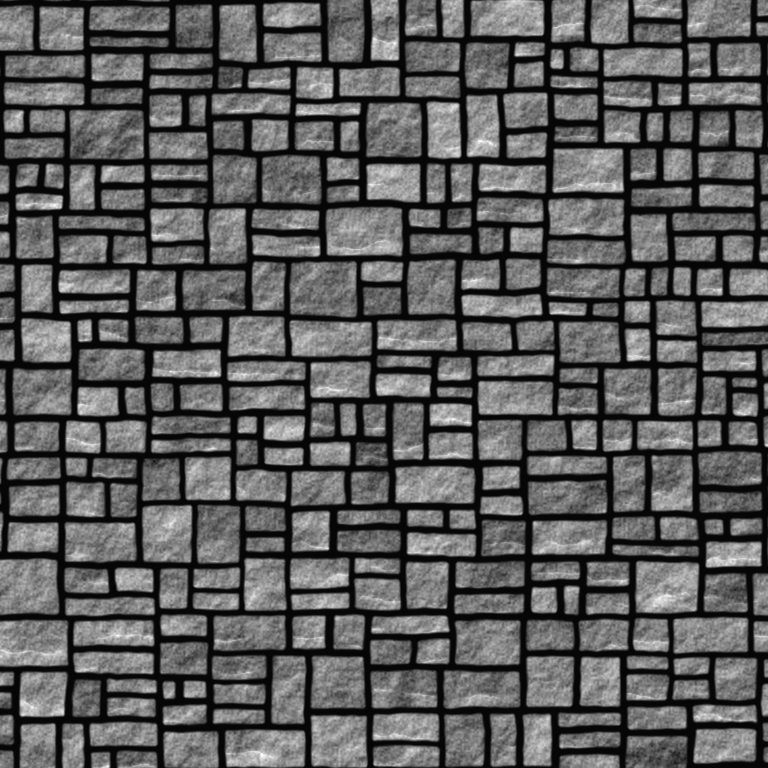
Reproduce this texture procedurally as a three.js fragment shader.

```glsl
// Dry stone wall of irregular grey rectangular blocks with black joints.
varying vec2 vUv;

const vec2 GRID = vec2(10.0, 15.0);       // coarse blocks across and up
const float LINE_JITTER = 0.56;           // shift of block edges, in cells
const vec2 MIN_SPLIT = vec2(0.060, 0.049);// smallest block that may be halved
const float MAX_WIDTH = 0.125;            // wider blocks are always cut
const vec2 SPLIT_AREA = vec2(0.0008, 0.009);
const vec2 JOINT = vec2(0.0018, 0.0038);  // range of half joint widths
const float CORNER = 0.005;
const float EDGE_SOFT = 0.0036;
const float WOBBLE = 0.0038;
const float JOINT_GREY = 0.025;
const float STONE_GREY = 0.535;
const float STONE_SPREAD = 0.14;
const float RELIEF = 1.3;
const float MOTTLE = 0.30;
const float GRAIN = 0.15;

float hash(vec2 p) {
  vec3 q = fract(p.xyx * 0.1031);
  q += dot(q, q.yzx + 33.33);
  return fract((q.x + q.y) * q.z);
}

float noise(vec2 p) {
  vec2 i = floor(p), f = fract(p);
  f = f * f * (3.0 - 2.0 * f);
  vec2 e = vec2(0.0, 1.0);
  return mix(mix(hash(i), hash(i + e.yx), f.x),
             mix(hash(i + e.xy), hash(i + e.yy), f.x), f.y);
}

float fbm(vec2 p) {
  float sum = 0.0, amp = 0.53;
  for (int i = 0; i < 4; i++) {
    sum += amp * noise(p);
    p = p * 2.03 + 17.3;
    amp *= 0.5;
  }
  return sum;
}

// Jittered position of the grid lines meeting at a vertex
vec2 lineAt(vec2 vertex) {
  vec2 shift = vec2(hash(vertex + 11.0), hash(vertex + 47.0)) - 0.5;
  return (vertex + LINE_JITTER * shift) / GRID;
}

// Pinwheel tiling: alternate vertices carry horizontal and vertical edges
vec4 blockRect(vec2 c) {
  vec2 a = lineAt(c), b = lineAt(c + vec2(1.0, 0.0));
  vec2 d = lineAt(c + vec2(0.0, 1.0)), e = lineAt(c + 1.0);
  return mod(c.x + c.y, 2.0) < 0.5 ? vec4(d.x, a.y, b.x, e.y)
                                   : vec4(a.x, b.y, e.x, d.y);
}

// Finds the block holding p, then cuts it at random into smaller stones
vec4 findStone(vec2 p, out vec2 id) {
  vec2 base = floor(p * GRID);
  vec4 rect = vec4(0.0, 0.0, 1.0, 1.0);
  id = base;
  for (int j = -1; j <= 1; j++) {
    for (int i = -1; i <= 1; i++) {
      vec2 cell = base + vec2(float(i), float(j));
      vec4 r = blockRect(cell);
      if (all(greaterThanEqual(p, r.xy)) && all(lessThan(p, r.zw))) {
        rect = r;
        id = cell;
      }
    }
  }
  for (int k = 0; k < 4; k++) {
    vec2 size = rect.zw - rect.xy;
    bool tooWide = size.x > MAX_WIDTH;
    bool stacked = size.y > size.x * mix(0.35, 0.95, hash(id + 71.0)) && !tooWide;
    bool fits = stacked ? size.y > MIN_SPLIT.y : size.x > MIN_SPLIT.x;
    float chance = smoothstep(SPLIT_AREA.x, SPLIT_AREA.y, size.x * size.y);
    if (fits && (tooWide || hash(id + 29.0) < chance)) {
      vec2 cut = mix(rect.xy, rect.zw, mix(0.35, 0.65, hash(id + 5.0)));
      bool upper = stacked ? p.y > cut.y : p.x > cut.x;
      if (stacked) { if (upper) rect.y = cut.y; else rect.w = cut.y; }
      else { if (upper) rect.x = cut.x; else rect.z = cut.x; }
      id += upper ? vec2(131.0, 57.0) : vec2(83.0, 211.0);
    }
  }
  return rect;
}

void main() {
  // Hand-cut edges
  vec2 p = vUv;
  p += WOBBLE * (vec2(noise(vUv * 24.0), noise(vUv * 24.0 + 50.0)) - 0.5);
  p += 0.4 * WOBBLE * (vec2(noise(vUv * 85.0), noise(vUv * 85.0 + 90.0)) - 0.5);
  vec2 id;
  vec4 rect = findStone(p, id);
  vec2 halfSize = 0.5 * (rect.zw - rect.xy);
  vec2 fromEdge = abs(p - 0.5 * (rect.xy + rect.zw)) - halfSize
                + mix(JOINT.x, JOINT.y, hash(id + 3.0)) + CORNER;
  float dist = length(max(fromEdge, 0.0)) + min(max(fromEdge.x, fromEdge.y), 0.0) - CORNER;

  // Rough face lit from above left
  vec2 q = vUv + 3.0 * vec2(hash(id + 13.0), hash(id + 37.0));
  float rough = fbm(q * 38.0);
  float grey = STONE_GREY + STONE_SPREAD * (hash(id + 17.0) - 0.5);
  grey -= 0.09 * step(hash(id + 23.0), 0.16);
  grey += RELIEF * (rough - fbm((q + vec2(-0.002, 0.003)) * 38.0));
  grey += MOTTLE * (fbm(q * vec2(16.0, 24.0)) - 0.5);
  grey += GRAIN * (noise(q * 370.0) - 0.5);

  // Chipped ledge along the lower part of most stones
  float ledge = mix(0.12, 0.42, hash(id + 41.0)) + 0.5 * (fbm(q * 26.0) - 0.5);
  float above = p.y - mix(rect.y, rect.w, ledge);
  float chipped = step(hash(id + 53.0), 0.7) * smoothstep(0.35, 0.65, noise(q * 30.0));
  grey += chipped * (0.22 * exp(-abs(above) / 0.0018)
        + 0.09 * smoothstep(0.002, -0.002, above) - 0.05 * exp(-abs(above - 0.006) / 0.003));

  // Worn rim and dark joint
  grey *= mix(0.84, 1.0, smoothstep(0.0, 0.007, -dist));
  float face = smoothstep(0.0006, -EDGE_SOFT, dist + 0.002 * (rough - 0.5));
  gl_FragColor = vec4(vec3(mix(JOINT_GREY, clamp(grey, 0.0, 1.0), face)), 1.0);
}
```
